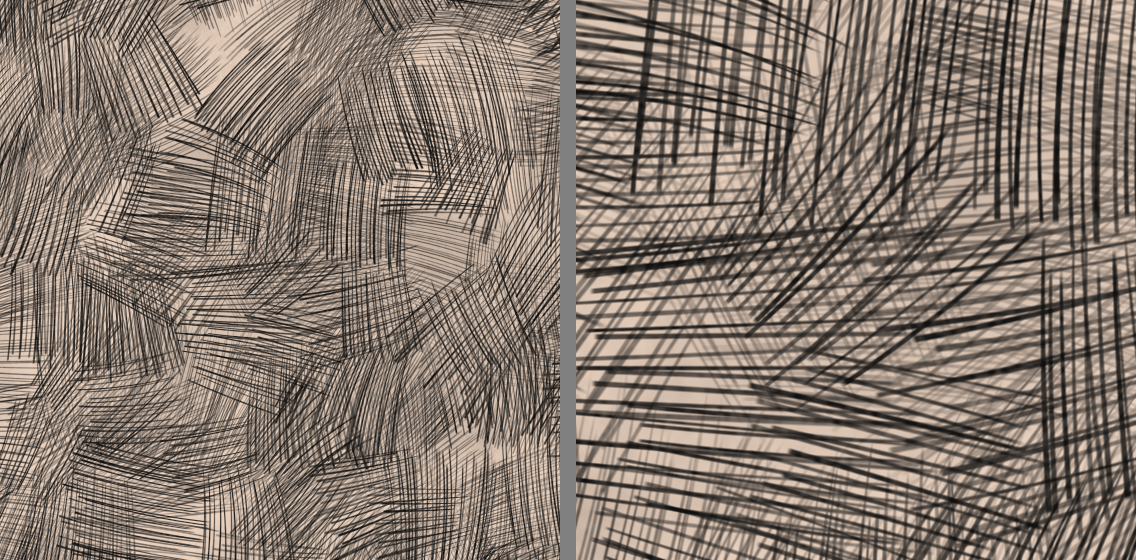
Left: the whole. Right: its middle third, enlarged.
Give the GLSL for this pattern, as a WebGL 2 fragment shader.

```glsl
#version 300 es
precision highp float;

uniform vec2 u_resolution;
out vec4 fragColor;

const vec3 PAPER = vec3(0.925, 0.83, 0.755);
const vec3 INK = vec3(0.07, 0.068, 0.066);

float hash(vec2 p) {
    return fract(sin(dot(p, vec2(127.1, 311.7))) * 43758.5453);
}

float noise(vec2 p) {
    vec2 i = floor(p);
    vec2 f = fract(p);
    vec2 s = f * f * (3.0 - 2.0 * f);
    float low = mix(hash(i), hash(i + vec2(1.0, 0.0)), s.x);
    float high = mix(hash(i + vec2(0.0, 1.0)), hash(i + vec2(1.0, 1.0)), s.x);
    return mix(low, high, s.y);
}

vec2 rotate(vec2 p, float angle) {
    float c = cos(angle);
    float s = sin(angle);
    return vec2(c * p.x + s * p.y, c * p.y - s * p.x);
}

// One pen stroke on a numbered row: uneven ends, tilt, width and pressure
float stroke(vec2 p, float row, float id, vec2 extent, float spacing, float penWidth, float blur) {
    vec2 key = vec2(row, id * 91.7);
    float shift = hash(key + 1.3) - 0.5;
    float tilt = hash(key + 2.7) - 0.5;
    float along = p.x / extent.x;
    float centre = spacing * (row + 0.5 + 0.9 * shift + 1.3 * tilt * along);

    float left = -extent.x * mix(0.65, 1.0, hash(key + 4.1));
    float right = extent.x * mix(0.65, 1.0, hash(key + 5.9));
    float t = clamp((p.x - left) / (right - left), 0.0, 1.0);
    float taper = mix(1.0, 0.6, t) * mix(0.7, 1.3, hash(key + 7.7));

    float radius = penWidth * taper;
    float body = 1.0 - smoothstep(radius - blur, radius + blur, abs(p.y - centre));
    float ends = smoothstep(left, left + 0.004, p.x) * (1.0 - smoothstep(right - 0.016, right, p.x));
    float inside = step(abs(row + 0.5) * spacing, extent.y);
    float pressure = mix(0.55, 1.0, hash(key + 9.2));
    return body * ends * inside * pressure;
}

// A bundle of nearly parallel strokes laid over the ink already there
float addHatch(float ink, vec2 p, float id, vec2 extent, float spacing, float penWidth,
               float opacity, float cover, float fade, float blur) {
    vec2 key = vec2(id * 37.3, id * 11.9);
    float bend = (hash(key + 3.1) - 0.5) * 1.5;
    float fan = (hash(key + 6.4) - 0.5) * 0.6;
    p.y += bend * p.x * p.x;
    p.y /= 1.0 + fan * clamp(p.x / extent.x, -1.0, 1.0);

    vec2 reach = abs(p) / extent;
    if (max(reach.x, reach.y) > 1.15) return ink;

    vec2 core = 1.0 - smoothstep(vec2(0.55), vec2(1.0), reach);
    ink *= 1.0 - cover * core.x * core.y;
    float strength = opacity * mix(1.0, 0.3 + 0.7 * core.x, fade);

    float row = floor(p.y / spacing);
    for (int k = -1; k <= 1; k++) {
        float mark = stroke(p, row + float(k), id, extent, spacing, penWidth, blur);
        ink += (1.0 - ink) * mark * strength;
    }
    return ink;
}

// Bundles scattered on a jittered grid, each with its own direction
float addLayer(float ink, vec2 uv, float seed, float cellSize, float spacing, float penWidth,
               float opacity, float cover, float fade, float share, float blur) {
    vec2 grid = uv / cellSize;
    vec2 home = floor(grid);
    for (int j = -1; j <= 1; j++) {
        for (int i = -1; i <= 1; i++) {
            vec2 cell = home + vec2(i, j);
            vec2 key = cell + seed;
            if (hash(key + 8.3) > share) continue;
            vec2 jitter = vec2(hash(key + 0.7), hash(key + 1.9)) - 0.5;
            vec2 local = (grid - cell - 0.5 - 0.75 * jitter) * cellSize;
            float angle = mix(-0.35, 2.1, hash(key + 3.3));
            vec2 size = mix(vec2(0.58, 0.38), vec2(0.78, 0.56), hash(key + 5.1));
            float gap = spacing * mix(0.8, 1.25, hash(key + 6.7));
            float id = hash(key + 2.2) * 10.0;
            ink = addHatch(ink, rotate(local, angle), id, size * cellSize, gap, penWidth,
                           opacity, cover, fade, blur);
        }
    }
    return ink;
}

void main() {
    vec2 uv = gl_FragCoord.xy / u_resolution.y;
    float blur = max(0.8 / u_resolution.y, 0.0009);

    // Smudged grey ground
    float ink = 0.02 + 0.16 * smoothstep(0.35, 0.8, noise(uv * 7.0 + 3.0));

    // Fine grey shading first, then bold pen work, then dark accents
    ink = addLayer(ink, uv, 13.0, 0.23, 0.0051, 0.0012, 0.70, 0.10, 0.9, 1.00, blur);
    ink = addLayer(ink, uv, 47.0, 0.20, 0.0053, 0.0012, 0.70, 0.20, 0.9, 0.90, blur);
    ink = addLayer(ink, uv, 71.0, 0.19, 0.0069, 0.0015, 1.00, 0.42, 0.0, 1.00, blur);
    ink = addLayer(ink, uv, 29.0, 0.16, 0.0074, 0.0014, 0.95, 0.15, 0.3, 0.42, blur);

    // Dry pen texture and faint paper tooth
    ink *= mix(0.88, 1.08, noise(uv * 260.0));
    vec3 paper = PAPER * mix(0.975, 1.015, noise(uv * 180.0 + 40.0));
    fragColor = vec4(mix(paper, INK, clamp(ink, 0.0, 1.0)), 1.0);
}
```
